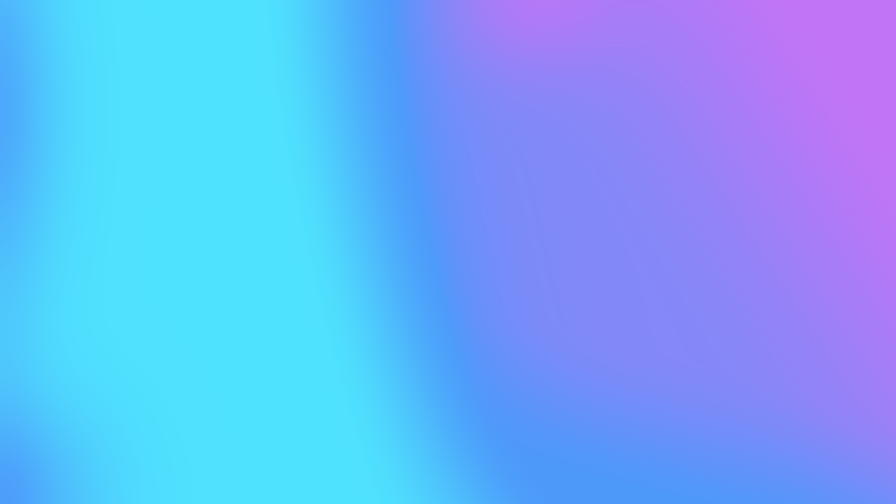
Reproduce this background procedurally as a WebGL 2 fragment shader.

```glsl
#version 300 es
precision highp float;

uniform vec2 u_resolution;
out vec4 fragColor;

// Palette
const vec3 CYAN = vec3(0.31, 0.885, 0.995);
const vec3 BLUE = vec3(0.30, 0.60, 0.98);
const vec3 ORCHID = vec3(0.76, 0.455, 0.965);

// Blue ridge between the cyan and violet sides
const float RIDGE_TOP = 0.435;
const float RIDGE_LEAN = 0.12;
const float RIDGE_BEND = 1.4;
const float COOL_WIDTH = 0.15;
const float COOL_OVERLAP = 0.02;
const float FOOT_SPREAD = 0.05;

// Blue glows on the left: centre and radius, measured from the top left
const vec2 SIDE_CENTRE = vec2(-0.01, 0.22);
const vec2 SIDE_RADIUS = vec2(0.075, 0.33);
const float SIDE_STRENGTH = 0.6;
const vec2 CORNER_CENTRE = vec2(0.0, 1.0);
const vec2 CORNER_RADIUS = vec2(0.11, 0.2);
const float CORNER_STRENGTH = 0.75;
const float RIM_WIDTH = 0.05;
const float RIM_STRENGTH = 0.2;

// Violet side
const float VIOLET_BASE = 0.48;
const float VIOLET_RISE = 0.06;
const vec2 TOP_CENTRE = vec2(0.573, 0.0);
const vec2 TOP_RADIUS = vec2(0.11, 0.15);
const float TOP_STRENGTH = 0.42;
const float PINK_SLOPE = 0.366;
const vec2 PINK_RANGE = vec2(0.508, 0.94);
const float PINK_STRENGTH = 0.54;
const float SHADE_SLOPE = 0.48;
const vec2 SHADE_RANGE = vec2(0.336, 0.694);
const float SHADE_STRENGTH = 0.52;

float glow(vec2 p, vec2 centre, vec2 radius) {
    vec2 d = (p - centre) / radius;
    return exp(-dot(d, d));
}

// Signed horizontal distance from the ridge
float ridgeOffset(vec2 p) {
    return p.x - RIDGE_TOP - RIDGE_LEAN * pow(p.y, RIDGE_BEND);
}

// Share of blue over cyan
float blueAmount(vec2 p, float offset) {
    float outer = COOL_OVERLAP + FOOT_SPREAD * pow(p.y, 6.0);
    float ridge = smoothstep(-COOL_WIDTH, outer, offset);
    float left = SIDE_STRENGTH * glow(p, SIDE_CENTRE, SIDE_RADIUS)
               + CORNER_STRENGTH * glow(p, CORNER_CENTRE, CORNER_RADIUS)
               + RIM_STRENGTH * exp(-pow(p.x / RIM_WIDTH, 2.0));
    return clamp(ridge + left, 0.0, 1.0);
}

// Share of orchid over blue
float orchidAmount(vec2 p, float offset) {
    float rise = 1.0 - exp(-max(offset, 0.0) / VIOLET_RISE);
    float top = TOP_STRENGTH * glow(p, TOP_CENTRE, TOP_RADIUS);
    float pink = PINK_STRENGTH
               * smoothstep(PINK_RANGE.x, PINK_RANGE.y, p.x - PINK_SLOPE * p.y);
    float shade = SHADE_STRENGTH
                * smoothstep(SHADE_RANGE.x, SHADE_RANGE.y, p.y - SHADE_SLOPE * p.x);
    return clamp(rise * (VIOLET_BASE + top + pink - shade), 0.0, 1.0);
}

void main() {
    vec2 p = gl_FragCoord.xy / u_resolution;
    p.y = 1.0 - p.y; // depth below the top edge

    float offset = ridgeOffset(p);
    vec3 colour = mix(CYAN, BLUE, blueAmount(p, offset));
    colour = mix(colour, ORCHID, orchidAmount(p, offset));
    fragColor = vec4(colour, 1.0);
}
```
